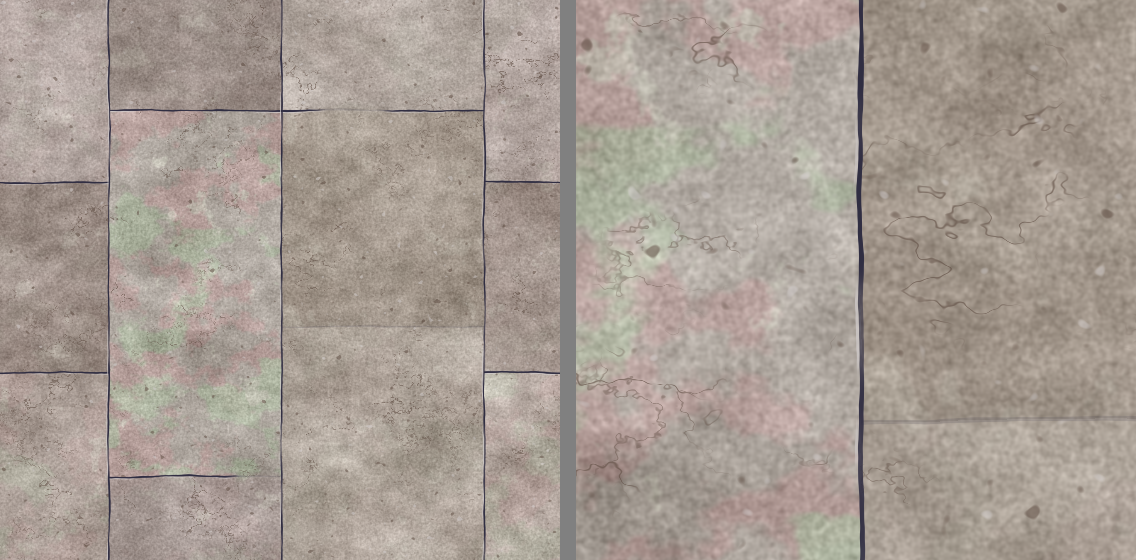
Left, the full canvas; right, a detail of the centre.
Reproduce this texture procedurally as a Shadertoy shader.

```glsl
// Weathered stone slabs in three staggered columns with thin dark joints, stains and cracks.

// Positions of the vertical joints; the outer column wraps around the sides.
const vec3 COLUMN_JOINTS = vec3(0.195, 0.503, 0.865);

// Two horizontal joints per column: height, start and end of the worn-away span.
const vec3 ROW_JOINTS[6] = vec3[6](
    vec3(0.335, 2.0, 2.0), vec3(0.675, 2.0, 2.0),
    vec3(0.149, 0.42, 0.60), vec3(0.803, 2.0, 2.0),
    vec3(0.417, 0.40, 0.95), vec3(0.803, 0.57, 0.69));

// Slab colour and amount of coloured stain, bottom to top in each column.
const vec4 SLABS[9] = vec4[9](
    vec4(0.67, 0.62, 0.59, 0.45), vec4(0.60, 0.545, 0.515, 0.1), vec4(0.68, 0.63, 0.61, 0.15),
    vec4(0.63, 0.58, 0.56, 0.25), vec4(0.68, 0.65, 0.62, 1.0), vec4(0.61, 0.56, 0.535, 0.1),
    vec4(0.67, 0.63, 0.59, 0.12), vec4(0.64, 0.595, 0.55, 0.04), vec4(0.70, 0.66, 0.63, 0.1));

const vec3 JOINT_DARK = vec3(0.19, 0.18, 0.26);
const vec3 LIP_LIGHT = vec3(0.82, 0.80, 0.80);
const vec3 CRACK_BROWN = vec3(0.38, 0.31, 0.27);
const vec3 MINT = vec3(0.67, 0.71, 0.62);
const vec3 PINK = vec3(0.73, 0.61, 0.60);
const vec3 PALE = vec3(0.76, 0.75, 0.70);

vec2 hash22(vec2 p) {
    vec3 q = fract(p.xyx * vec3(0.1031, 0.1030, 0.0973));
    q += dot(q, q.yzx + 33.33);
    return fract((q.xx + q.yz) * q.zy);
}

float cornerSlope(vec2 cell, vec2 corner, vec2 f, vec2 period, float seed) {
    vec2 gradient = 2.0 * hash22(mod(cell + corner, period) + seed * 7.31) - 1.0;
    return dot(gradient, f - corner);
}

// Gradient noise that repeats once per canvas.
float noise(vec2 uv, vec2 freq, float seed) {
    vec2 p = uv * freq, cell = floor(p), f = fract(p);
    vec2 s = f * f * f * (f * (f * 6.0 - 15.0) + 10.0);
    float a = cornerSlope(cell, vec2(0, 0), f, freq, seed);
    float b = cornerSlope(cell, vec2(1, 0), f, freq, seed);
    float c = cornerSlope(cell, vec2(0, 1), f, freq, seed);
    float d = cornerSlope(cell, vec2(1, 1), f, freq, seed);
    return 1.4 * mix(mix(a, b, s.x), mix(c, d, s.x), s.y);
}

float fbm(vec2 uv, vec2 freq, float seed) {
    float sum = 0.0, gain = 0.7;
    for (int i = 0; i < 5; i++) {
        sum += gain * noise(uv, freq, seed + float(i));
        freq *= 2.0;
        gain *= 0.57;
    }
    return sum;
}

float stroke(float d, float halfWidth, float px) {
    return 1.0 - smoothstep(halfWidth - 0.6 * px, halfWidth + 0.6 * px, abs(d));
}

// Dark gap with a chipped pale lip on its negative side.
vec3 drawJoint(vec3 color, float d, float halfWidth, float strength, float lip, float px) {
    color = mix(color, LIP_LIGHT, lip * stroke(d + halfWidth + 0.0009, 0.0009, px));
    return mix(color, JOINT_DARK, strength * stroke(d, halfWidth, px));
}

// Thin broken lines where the noise crosses zero.
float cracks(vec2 uv, vec2 freq, float width, float seed) {
    float vein = abs(fbm(uv, freq, seed));
    float present = smoothstep(0.12, 0.35, fbm(uv, vec2(6.0), seed + 9.0));
    return present * (1.0 - smoothstep(0.0, width, vein));
}

vec3 stain(vec3 color, vec3 tint, vec2 uv, vec2 freq, float level, float amount, float seed) {
    return mix(color, tint, amount * smoothstep(level, level + 0.16, fbm(uv, freq, seed)));
}

void mainImage(out vec4 fragColor, in vec2 fragCoord) {
    vec2 uv = fragCoord / iResolution.xy;
    float px = 1.0 / iResolution.y;
    vec2 p = uv + 0.004 * vec2(fbm(uv, vec2(8.0), 1.0), fbm(uv, vec2(8.0), 2.0));

    // Slab under this point
    bool outer = p.x < COLUMN_JOINTS.x || p.x > COLUMN_JOINTS.z;
    int column = outer ? 0 : (p.x < COLUMN_JOINTS.y ? 1 : 2);
    float seed = 20.0 * float(column) + 3.0;
    vec4 slab = SLABS[3 * column];
    for (int j = 0; j < 2; j++) {
        vec3 joint = ROW_JOINTS[2 * column + j];
        float worn = smoothstep(joint.y - 0.02, joint.y + 0.02, p.x)
                   * (1.0 - smoothstep(joint.z - 0.02, joint.z + 0.02, p.x));
        float blur = mix(px, 0.012, worn);
        slab = mix(slab, SLABS[3 * column + j + 1], smoothstep(-blur, blur, p.y - joint.x));
    }
    vec3 color = slab.rgb + 0.035 * step(COLUMN_JOINTS.z, p.x);

    // Coloured stains and cloudy wear
    color = stain(color, PINK, uv, vec2(7.0, 8.0), 0.0, 0.65 * slab.a, seed + 1.0);
    color = stain(color, MINT, uv, vec2(6.0, 8.0), 0.16 * uv.y, 0.8 * slab.a, seed + 5.0);
    color = stain(color, PALE, uv, vec2(15.0), 0.3, 0.25 + 0.5 * slab.a, seed + 6.0);
    color += vec3(0.13, 0.135, 0.14) * fbm(uv, vec2(5.0, 7.0), seed + 2.0);
    color += 0.10 * fbm(uv, vec2(24.0, 32.0), seed + 4.0);
    color += 0.08 * noise(uv, vec2(190.0), seed) + 0.06 * noise(uv, vec2(330.0), seed);

    // Cracks, dark pits and bright chips
    float crack = cracks(uv, vec2(9.0, 13.0), 0.022, seed + 3.0);
    crack = max(crack, 0.7 * cracks(uv, vec2(17.0, 23.0), 0.035, seed + 8.0));
    color = mix(color, CRACK_BROWN, 0.6 * crack);
    float speck = noise(uv, vec2(75.0, 90.0), seed + 7.0);
    color = mix(color, CRACK_BROWN, 0.55 * smoothstep(0.52, 0.72, speck));
    color = mix(color, LIP_LIGHT, 0.5 * smoothstep(0.55, 0.75, -speck));

    // Joints of uneven width, fading where worn
    float halfWidth = 0.0014 + 0.0008 * noise(uv, vec2(22.0), 5.0);
    float lip = 0.75 * smoothstep(-0.1, 0.25, noise(uv, vec2(18.0), 6.0));
    for (int j = 0; j < 2; j++) {
        vec3 joint = ROW_JOINTS[2 * column + j];
        float worn = smoothstep(joint.y - 0.02, joint.y + 0.02, p.x)
                   * (1.0 - smoothstep(joint.z - 0.02, joint.z + 0.02, p.x));
        float d = p.y - joint.x;
        color -= 0.05 * worn * exp(-abs(d) * 60.0) * step(0.0, d);
        color = drawJoint(color, d, halfWidth, 1.0 - 0.85 * worn, lip * (1.0 - worn), px);
    }
    float depth = mix(0.6, 1.0, smoothstep(-0.3, 0.1, noise(uv, vec2(12.0), 8.0)));
    for (int i = 0; i < 3; i++)
        color = drawJoint(color, p.x - COLUMN_JOINTS[i], halfWidth, depth, lip, px);

    fragColor = vec4(clamp(color, 0.0, 1.0), 1.0);
}
```
